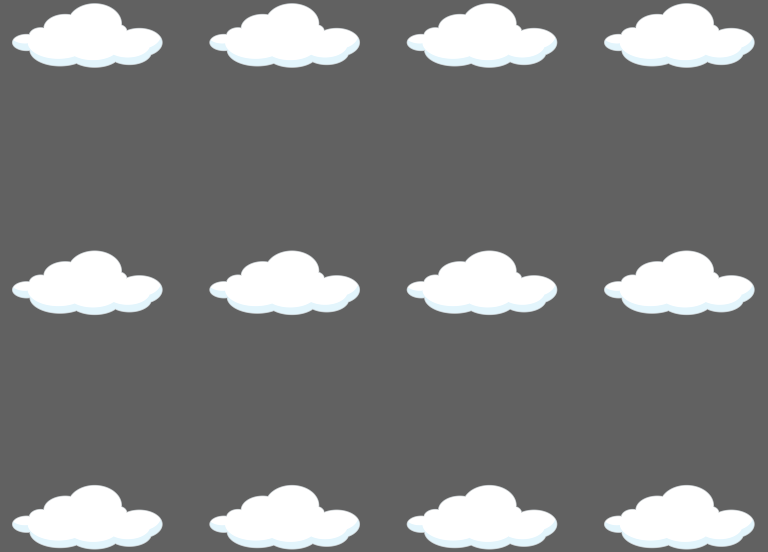
A WebGL 2 fragment shader for this pattern:

```glsl
#version 300 es
precision highp float;

uniform vec2 u_resolution;
out vec4 fragColor;

// Layout, in canvas heights
const float COLUMN_PITCH = 0.3575;
const float FIRST_COLUMN = 0.1582;
const int ROWS = 3;
const float ROW_CENTERS[ROWS] = float[](0.0630, 0.4877, 0.9357);
const float CLOUD_UNIT = 0.1208;

// Cloud details, in cloud units
const vec2 SHADE_OFFSET = vec2(0.025, -0.115);
const float RIM_WIDTH = 0.011;

const vec3 BACKGROUND = vec3(0.38);
const vec3 CLOUD_WHITE = vec3(1.0);
const vec3 SHADE_BLUE = vec3(0.89, 0.96, 0.99);
const vec3 RIM_GREY = vec3(0.77, 0.79, 0.80);

// Puffs: center.xy, radii.zw
const int PUFFS = 10;
const vec4 PUFF[PUFFS] = vec4[](
    vec4( 0.11,  0.175, 0.41, 0.31),
    vec4(-0.33,  0.105, 0.33, 0.22),
    vec4(-0.70, -0.005, 0.18, 0.13),
    vec4(-0.91, -0.105, 0.22, 0.13),
    vec4(-0.41, -0.215, 0.46, 0.25),
    vec4( 0.11, -0.265, 0.40, 0.22),
    vec4( 0.63, -0.245, 0.34, 0.20),
    vec4( 0.78, -0.105, 0.35, 0.22),
    vec4( 0.45,  0.065, 0.15, 0.11),
    vec4( 0.02, -0.115, 0.75, 0.25));

// Approximate signed distance to an ellipse
float ellipseDistance(vec2 p, vec2 radii) {
    float k0 = max(length(p / radii), 1e-4);
    float k1 = max(length(p / (radii * radii)), 1e-4);
    return (k0 - 1.0) * k0 / k1;
}

// Union of all puffs
float cloudDistance(vec2 p) {
    float d = 1e3;
    for (int i = 0; i < PUFFS; i++) {
        d = min(d, ellipseDistance(p - PUFF[i].xy, PUFF[i].zw));
    }
    return d;
}

float coverage(float d, float pixel) {
    return 1.0 - smoothstep(-0.6 * pixel, 0.6 * pixel, d);
}

void main() {
    vec2 p = gl_FragCoord.xy / u_resolution.y;

    // Fold into the nearest column and row
    vec2 cell;
    cell.x = mod(p.x - FIRST_COLUMN + 0.5 * COLUMN_PITCH, COLUMN_PITCH) - 0.5 * COLUMN_PITCH;
    cell.y = 1e3;
    for (int i = 0; i < ROWS; i++) {
        float dy = p.y - ROW_CENTERS[i];
        if (abs(dy) < abs(cell.y)) cell.y = dy;
    }
    cell /= CLOUD_UNIT;
    float pixel = 1.0 / (u_resolution.y * CLOUD_UNIT);

    float body = cloudDistance(cell);
    float lit = cloudDistance(cell + SHADE_OFFSET);

    // White top over a blue underside, with a thin grey rim
    vec3 cloud = mix(SHADE_BLUE, CLOUD_WHITE, coverage(lit, pixel));
    cloud = mix(RIM_GREY, cloud, coverage(body + RIM_WIDTH, pixel));
    fragColor = vec4(mix(BACKGROUND, cloud, coverage(body, pixel)), 1.0);
}
```
